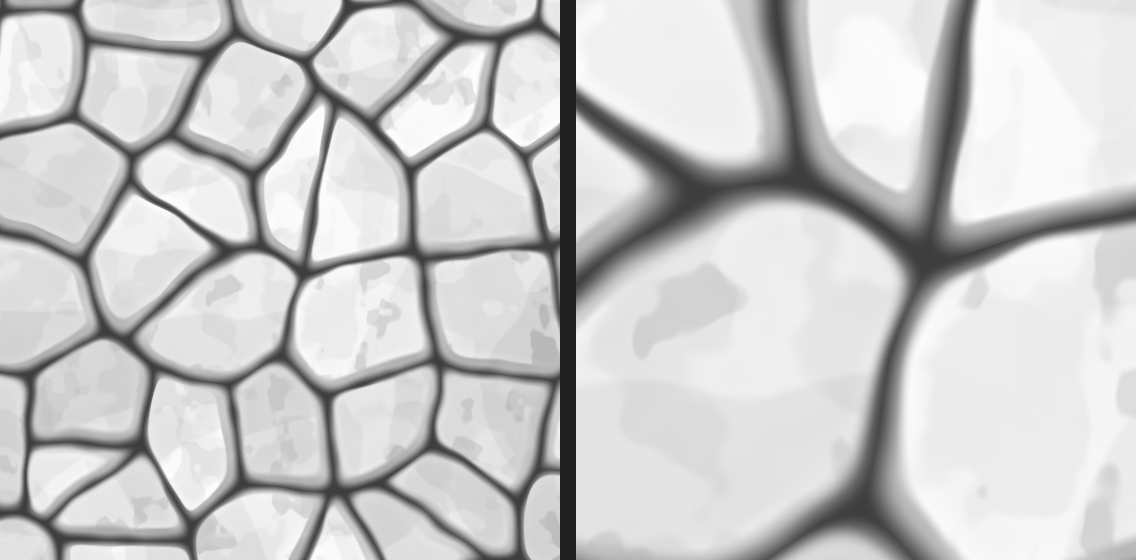
Left, the full canvas; right, a detail of the centre.
Write a Shadertoy shader that draws this texture.

```glsl
// Pale painted flagstones with dark, soft mortar between them.
// A jittered Voronoi pattern gives the stones; a smooth distance to their
// borders shapes mortar, bevel and top, and noise adds the painted patches.

#define STONES_ACROSS 5.3
#define JITTER 0.92
#define CORNER_SHARPNESS 24.0
#define WOBBLE 0.07
#define MORTAR_TONE 0.245
#define MORTAR_REACH 0.082
#define BEVEL_MIN 0.035
#define BEVEL_MAX 0.125
#define TOP_DARK 0.875
#define TOP_BRIGHT 0.985
#define PATCH_DEPTH 0.10

vec2 hash2(vec2 p) {
    vec3 q = fract(p.xyx * vec3(0.1031, 0.1030, 0.0973));
    q += dot(q, q.yzx + 33.33);
    return fract((q.xx + q.yz) * q.zy);
}

float noise(vec2 p) {
    vec2 cell = floor(p), f = fract(p);
    f = f * f * (3.0 - 2.0 * f);
    float low = mix(hash2(cell).x, hash2(cell + vec2(1, 0)).x, f.x);
    float high = mix(hash2(cell + vec2(0, 1)).x, hash2(cell + vec2(1, 1)).x, f.x);
    return mix(low, high, f.y);
}

float fbm(vec2 p) {
    return 0.6 * noise(p) + 0.28 * noise(p * 2.1 + 7.3) + 0.12 * noise(p * 4.3 + 3.1);
}

vec2 seedPoint(vec2 cell) {
    return cell + 0.5 + JITTER * (hash2(cell + 61.0) - 0.5);
}

// Smooth distance to the stone border; also its cell, outward side and seed offset
float stoneDistance(vec2 p, out vec2 id, out vec2 side, out vec2 offset) {
    vec2 base = floor(p);
    float nearest = 1e3;
    for (int y = -2; y <= 2; y++)
    for (int x = -2; x <= 2; x++) {
        vec2 cell = base + vec2(x, y);
        vec2 toSeed = seedPoint(cell) - p;
        float d = dot(toSeed, toSeed);
        if (d < nearest) {
            nearest = d;
            id = cell;
            offset = toSeed;
        }
    }
    float total = 0.0;
    side = vec2(0.0);
    for (int y = -2; y <= 2; y++)
    for (int x = -2; x <= 2; x++) {
        if (x == 0 && y == 0) continue;
        vec2 toOther = seedPoint(id + vec2(x, y)) - p;
        vec2 outward = normalize(toOther - offset);
        float weight = exp(-CORNER_SHARPNESS * dot(0.5 * (offset + toOther), outward));
        total += weight;
        side += weight * outward;
    }
    side /= max(total, 1e-9);
    return -log(max(total, 1e-9)) / CORNER_SHARPNESS;
}

// Flat painted tone of a stone top: facet, soft clouds and sparse stains
float topTone(vec2 p, vec2 offset, vec2 id) {
    vec2 random = hash2(id + 17.0);
    float tone = mix(TOP_DARK, TOP_BRIGHT, random.x);
    float angle = 6.2832 * random.y;
    float facet = dot(offset, vec2(cos(angle), sin(angle))) + 0.12 * (noise(p * 3.0) - 0.5);
    tone -= 0.04 * smoothstep(0.04, 0.075, facet);
    float painted = hash2(id + 43.0).x;
    float cloud = fbm(p * 2.6 + id * 5.0);
    tone -= 0.35 * PATCH_DEPTH * smoothstep(0.47, 0.54, cloud);
    float stain = fbm(p * vec2(3.8, 3.1) + id * 3.7 + 20.0);
    tone -= PATCH_DEPTH * painted * smoothstep(0.61, 0.67, stain);
    return tone + 0.025 * (fbm(p * 4.5 + 9.0) - 0.4);
}

void mainImage(out vec4 fragColor, in vec2 fragCoord) {
    vec2 p = fragCoord / iResolution.y * STONES_ACROSS + vec2(3.0, 8.0);
    p += WOBBLE * (vec2(noise(p * 2.7), noise(p * 2.7 + 31.0)) - 0.5);

    vec2 id, side, offset;
    float d = stoneDistance(p, id, side, offset);
    vec2 random = hash2(id + 5.0);

    // Soft mortar rising into a bevel that is darker on its lower side
    float roughD = d + 0.025 * (noise(p * 5.0 + 12.0) - 0.5);
    float bevelTone = 0.77 + 0.07 * side.y + 0.12 * (fbm(p * 3.5) - 0.5);
    float tone = mix(MORTAR_TONE, bevelTone, smoothstep(-0.017, MORTAR_REACH, roughD));

    // Top plate: bevel width follows one random side, edges are crisp or soft
    float angle = -1.2 + 3.6 * (random.x - 0.5);
    float facing = 0.5 + 0.5 * dot(side, vec2(cos(angle), sin(angle)));
    float bevel = mix(BEVEL_MIN, BEVEL_MAX, facing) + 0.035 * (noise(p * 4.0 + 50.0) - 0.5);
    float softness = mix(0.008, 0.045, random.y * noise(p * 2.0 + 70.0) * 1.5);
    float plate = smoothstep(bevel - softness, bevel + softness, d);
    tone = mix(tone, topTone(p, offset, id), plate);

    // Thin worn highlight just inside the rim
    float rim = plate * (1.0 - smoothstep(bevel + 0.02, bevel + 0.09, d));
    tone += 0.035 * rim * noise(p * 3.0 + 90.0);

    fragColor = vec4(vec3(clamp(tone, 0.0, 0.99)), 1.0);
}
```
